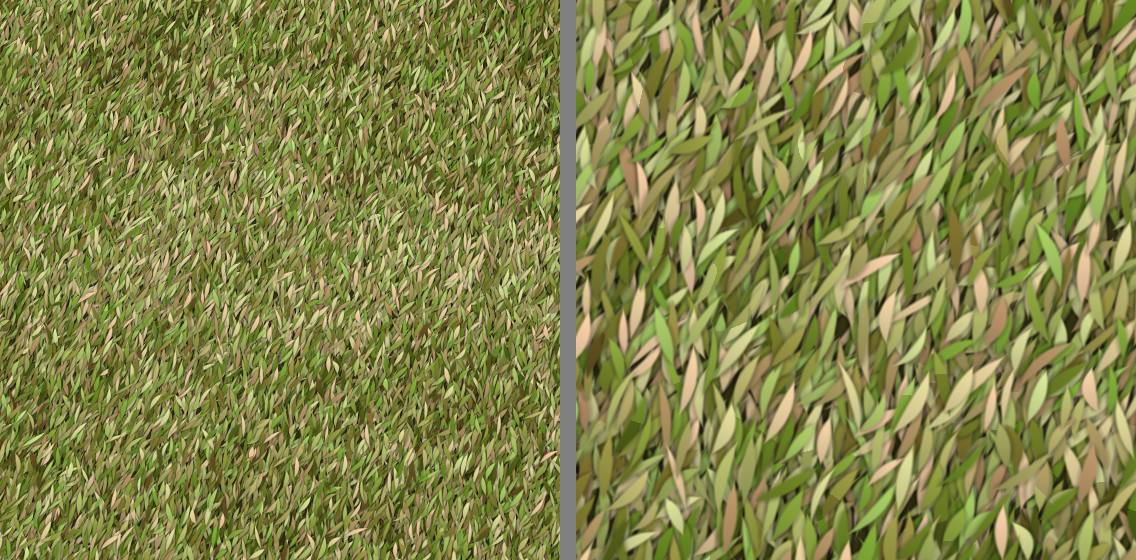
Left: the whole. Right: its middle third, enlarged.
A Shadertoy shader for this texture:

```glsl
// Sunlit lawn: overlapping short grass blades, fresh green mixed with dry straw.

const int LAYERS = 12;
const vec2 GRID = vec2(44.0, 32.0);

const vec3 SOIL = vec3(0.20, 0.19, 0.07);
const vec3 SHADED = vec3(0.31, 0.31, 0.09);
const vec3 DEEP_GREEN = vec3(0.41, 0.45, 0.14);
const vec3 LEAF_GREEN = vec3(0.51, 0.57, 0.22);
const vec3 PALE_GREEN = vec3(0.64, 0.68, 0.38);
const vec3 DRY_TAN = vec3(0.60, 0.56, 0.34);
const vec3 STRAW = vec3(0.80, 0.76, 0.55);

// Four random values from a cell and a seed.
vec4 hash4(vec2 cell, float seed) {
    vec4 p = fract(vec4(cell.xyx, seed) * vec4(0.1031, 0.1030, 0.0973, 0.1099));
    p += dot(p, p.wzxy + 33.33);
    return fract((p.xxyz + p.yzzw) * p.zywx);
}

// Broad uneven patches from layered sines, about -1 to 1.
float patches(vec2 p) {
    float sum = 0.0;
    float weight = 0.5;
    for (int i = 0; i < 4; i++) {
        sum += weight * sin(p.x + 1.7 * sin(p.y * 0.8 + float(i))) * cos(p.y * 1.2 + sin(p.x));
        p = mat2(0.8, 0.6, -0.6, 0.8) * p * 1.8 + 2.3;
        weight *= 0.7;
    }
    return sum;
}

// Blade colour: 0 is deep shade, 1 is bright straw.
vec3 bladeColor(float kind, float tint) {
    vec3 color = SHADED;
    color = mix(color, DEEP_GREEN, step(0.07, kind));
    color = mix(color, LEAF_GREEN, step(0.25, kind));
    color = mix(color, PALE_GREEN, step(0.43, kind));
    color = mix(color, DRY_TAN, step(0.63, kind));
    color = mix(color, STRAW, step(0.83, kind));
    return color + tint * vec3(0.06, -0.045, 0.03);
}

// x: signed distance to a tapered, bent blade; y: position along it, -1 to 1.
vec2 bladeShape(vec2 p, float lean, float halfLength, float halfWidth, float bend) {
    vec2 axis = vec2(sin(lean), cos(lean));
    float along = dot(p, axis) / halfLength;
    float across = p.x * axis.y - p.y * axis.x - bend * along * along;
    return vec2(abs(across) - halfWidth * (1.0 - along * along), along);
}

// Paints one layer of scattered blades over the given colour.
vec3 paintLayer(vec3 color, vec2 p, float layer, float dryness, float feather) {
    vec2 shifted = p + vec2(0.37, 0.61) * layer;
    vec2 home = floor(shifted * GRID);
    float height = layer / float(LAYERS);
    for (int y = -1; y <= 1; y++) {
        for (int x = -1; x <= 1; x++) {
            vec2 cell = home + vec2(x, y);
            vec4 place = hash4(cell + 50.0, layer + 1.0);
            vec4 look = hash4(cell + 91.0, layer + 23.0);
            vec2 offset = shifted - (cell + place.xy) / GRID;

            float lean = 0.33 + 0.9 * (place.z + place.w - 1.0);
            float halfLength = mix(0.013, 0.024, look.x);
            float halfWidth = mix(0.0024, 0.0046, look.y);
            float bend = (look.z - 0.5) * 0.008;
            vec2 blade = bladeShape(offset, lean, halfLength, halfWidth, bend);

            // Soft contact shadow, then the blade itself.
            float inside = 1.0 - smoothstep(0.8, 1.1, abs(blade.y));
            float shadow = inside * (1.0 - smoothstep(0.0, 0.004, blade.x));
            float cover = 1.0 - smoothstep(-feather, feather, blade.x);
            float kind = look.w + 0.13 * dryness;
            float tint = fract(look.x * 7.0 + look.z * 5.0) * 2.0 - 1.0;
            float light = mix(0.84, 1.09, height) * (1.0 + 0.10 * blade.y);
            color *= 1.0 - 0.20 * shadow;
            color = mix(color, bladeColor(kind, tint) * light, cover);
        }
    }
    return color;
}

void mainImage(out vec4 fragColor, in vec2 fragCoord) {
    vec2 uv = fragCoord / iResolution.y;

    // Blades shrink slightly towards the far, upper edge.
    vec2 ground = vec2((uv.x - 0.5) * (1.0 + 0.2 * uv.y), uv.y + 0.12 * uv.y * uv.y);
    float feather = max(0.0013, 0.8 / iResolution.y);

    // Dry patches gather around a band across the middle.
    float band = exp(-pow((uv.y - 0.54) / 0.16, 2.0));
    float dryness = patches(uv * 8.0) + 0.8 * band - 0.2;

    vec3 color = SOIL;
    for (int i = 0; i < LAYERS; i++) {
        color = paintLayer(color, ground, float(i), dryness, feather);
    }
    fragColor = vec4(clamp(color, 0.0, 1.0), 1.0);
}
```
